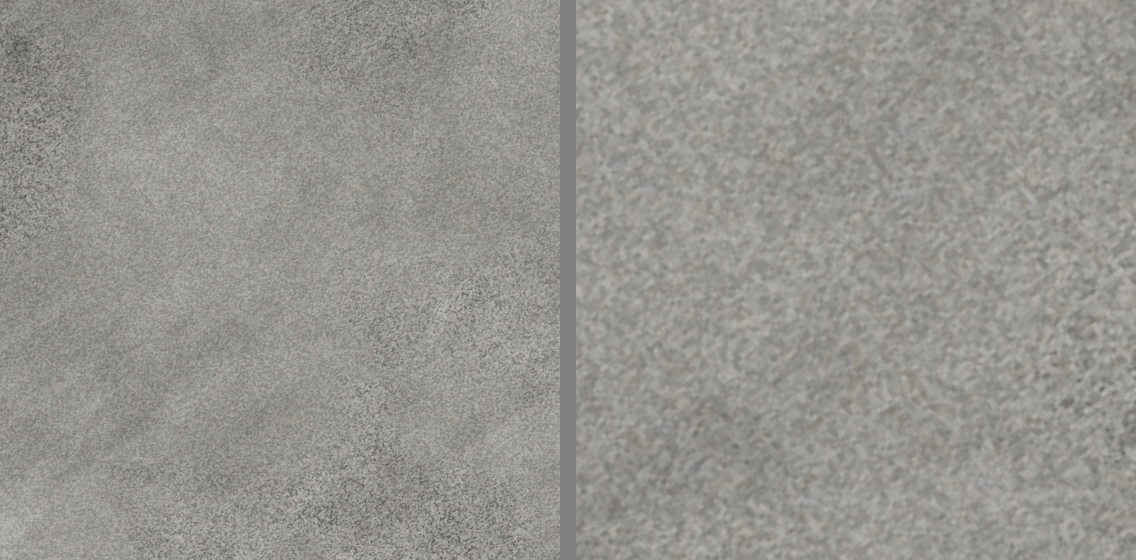
Left, the full canvas; right, a detail of the centre.
This texture is drawn by a three.js fragment shader. Its source:

```glsl
varying vec2 vUv;

const vec3 BASE_COLOR = vec3(0.586, 0.580, 0.561);
const vec3 WARM_TINT = vec3(0.016, 0.0, -0.016);
const vec2 STREAK_DIR = vec2(0.83, 0.56);
const vec2 STREAK_SCALE = vec2(3.5, 34.0);
const vec2 BLOT_CENTER = vec2(0.052, 0.918);
const float BLOT_RADIUS = 0.028;
const float BLOT_DEPTH = 0.07;
const float CLOUD_SCALE = 3.2;
const float CLOUD_CONTRAST = 0.12;
const float MOTTLE_SCALE = 17.0;
const float MOTTLE_CONTRAST = 0.07;
const float STREAK_CONTRAST = 0.09;
const float WISP_LIGHT = 0.028;
const float ROUGH_SCALE = 2.7;
const float ROUGH_SHADE = 0.016;
const float GRAIN_SCALE = 300.0;
const float GRAIN_SMOOTH = 0.20;
const float GRAIN_ROUGH = 0.31;
const float PIT_DEPTH = 0.05;

float hash(vec2 p) {
  vec3 q = fract(p.xyx * 0.1031);
  q += dot(q, q.yzx + 33.33);
  return fract((q.x + q.y) * q.z);
}

float valueNoise(vec2 p) {
  vec2 cell = floor(p);
  vec2 f = fract(p);
  f = f * f * f * (f * (f * 6.0 - 15.0) + 10.0);
  float low = mix(hash(cell), hash(cell + vec2(1.0, 0.0)), f.x);
  float high = mix(hash(cell + vec2(0.0, 1.0)), hash(cell + vec2(1.0)), f.x);
  return mix(low, high, f.y);
}

// Layered noise, each octave turned to hide the lattice
float fbm(vec2 p) {
  const mat2 TURN = mat2(1.6, 1.2, -1.2, 1.6);
  float sum = 0.0;
  float weight = 0.5;
  float total = 0.0;
  for (int i = 0; i < 5; i++) {
    sum += weight * valueNoise(p);
    total += weight;
    weight *= 0.5;
    p = TURN * p + 17.3;
  }
  return sum / total;
}

// Coordinates along and across the trowel direction
vec2 alongStreak(vec2 p) {
  return vec2(dot(p, STREAK_DIR), dot(p, vec2(-STREAK_DIR.y, STREAK_DIR.x)));
}

// Fine pebbled grain: two lattices at different angles
float grainNoise(vec2 p) {
  vec2 bend = vec2(valueNoise(p * 70.0 + 5.0), valueNoise(p * 70.0 + 61.0));
  vec2 q = p * GRAIN_SCALE + bend * 0.7 + 300.0;
  float coarse = valueNoise(alongStreak(q) * vec2(0.85, 1.1));
  float fine = valueNoise(alongStreak(q.yx) * 1.35 + 41.0);
  return mix(coarse, fine, 0.4);
}

void main() {
  vec2 uv = vUv;
  vec2 warp = vec2(fbm(uv * 4.0 + 20.0), fbm(uv * 4.0 + 50.0)) - 0.5;
  vec2 bent = uv + warp * 0.18;

  // Broad clouds and smaller mottling
  float clouds = fbm(bent * CLOUD_SCALE + 8.0) - 0.5;
  float mottle = fbm(bent * MOTTLE_SCALE + 90.0) - 0.5;
  float tone = clouds * CLOUD_CONTRAST + mottle * MOTTLE_CONTRAST;

  // Faint diagonal trowel streaks in a few areas
  float streak = fbm(alongStreak(uv + warp * 0.03) * STREAK_SCALE + 70.0) - 0.5;
  float streakArea = smoothstep(0.45, 0.65, fbm(uv * 3.0 + 33.0));
  tone += streak * streakArea * STREAK_CONTRAST;

  // Pale chalky wisps, mostly low on the slab
  float wisps = smoothstep(0.54, 0.72, fbm(bent * 9.0 + 130.0));
  tone += wisps * WISP_LIGHT * mix(1.0, 0.35, smoothstep(0.2, 0.6, uv.y));

  // Worn areas carry stronger grain and shallow pits
  float rough = smoothstep(0.40, 0.72, fbm(bent * ROUGH_SCALE + 210.0));
  rough *= 0.5 + fbm(uv * 14.0 + 150.0);
  float grain = grainNoise(uv);
  float pits = 1.0 - smoothstep(0.15, 0.42, grain);
  tone += (grain - 0.5) * mix(GRAIN_SMOOTH, GRAIN_ROUGH, rough);
  tone -= rough * (ROUGH_SHADE + pits * PIT_DEPTH);

  // One soft stain with a ragged rim
  float blotDist = length((uv - BLOT_CENTER) * vec2(0.85, 1.2) + warp * 0.05);
  blotDist += mottle * 0.03;
  tone -= BLOT_DEPTH * (1.0 - smoothstep(0.2, 1.0, blotDist / BLOT_RADIUS));

  // Slight warm and cool drift between grains
  float hue = valueNoise(uv * GRAIN_SCALE * 0.6 + 400.0) - 0.5;
  gl_FragColor = vec4(BASE_COLOR + tone + WARM_TINT * hue, 1.0);
}
```
